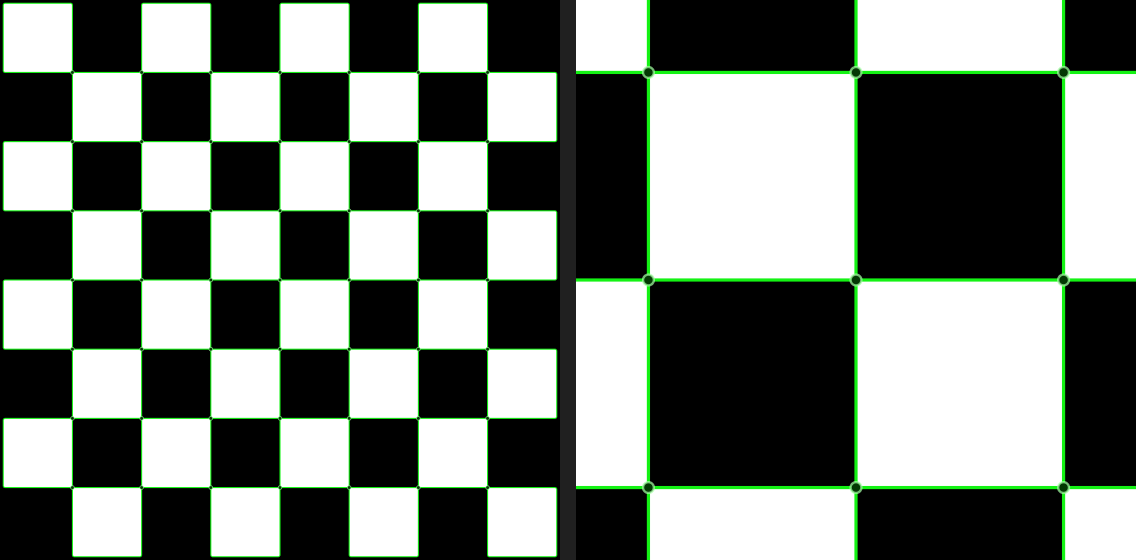
Left, the full canvas; right, a detail of the centre.
Write a WebGL 2 fragment shader that draws this pattern.

```glsl
#version 300 es
precision highp float;
// Black and white checkerboard with thin green outlines and small knots at the crossings.

#define CELLS 8.0
#define CELL_SIZE 0.12355
#define LINE_WIDTH 0.0019
#define CORNER_RADIUS 0.0035
#define KNOT_RADIUS 0.0032
#define KNOT_WIDTH 0.0014
#define BLACK vec3(0.0)
#define WHITE vec3(1.0)
#define GREEN vec3(0.08, 0.95, 0.08)
#define PALE_GREEN vec3(0.65, 1.0, 0.65)
#define DARK_GREEN vec3(0.01, 0.22, 0.01)

uniform vec2 u_resolution;
out vec4 fragColor;

float roundedSquare(vec2 p, float halfSize, float radius) {
    vec2 q = abs(p) - halfSize + radius;
    return length(max(q, 0.0)) + min(max(q.x, q.y), 0.0) - radius;
}

// Signed distance to the nearest white square, negative inside.
float whiteSquares(vec2 grid) {
    float nearest = 1.0;
    for (int y = -1; y <= 1; y++) {
        for (int x = -1; x <= 1; x++) {
            vec2 cell = floor(grid) + vec2(x, y);
            bool onBoard = all(greaterThanEqual(cell, vec2(0.0)))
                        && all(lessThan(cell, vec2(CELLS)));
            bool isWhite = mod(cell.x + cell.y, 2.0) > 0.5;
            if (onBoard && isWhite) {
                vec2 local = (grid - cell - 0.5) * CELL_SIZE;
                nearest = min(nearest, roundedSquare(local, 0.5 * CELL_SIZE, CORNER_RADIUS));
            }
        }
    }
    return nearest;
}

// Share of a pixel that lies inside a signed distance.
float coverage(float dist, float pixel) {
    return clamp(0.5 - dist / pixel, 0.0, 1.0);
}

void main() {
    float side = min(u_resolution.x, u_resolution.y);
    float pixel = 1.0 / side;
    vec2 grid = (gl_FragCoord.xy - 0.5 * u_resolution) / side / CELL_SIZE + 0.5 * CELLS;

    // Squares and their outlines
    float edge = whiteSquares(grid);
    vec3 color = mix(BLACK, GREEN, coverage(edge - 0.5 * LINE_WIDTH, pixel));
    color = mix(color, WHITE, coverage(edge + 0.5 * LINE_WIDTH, pixel));

    // Pale ring with a dark centre at each inner crossing
    vec2 crossing = clamp(floor(grid + 0.5), 1.0, CELLS - 1.0);
    float radius = length((grid - crossing) * CELL_SIZE);
    float ring = abs(radius - KNOT_RADIUS) - 0.5 * KNOT_WIDTH;
    color = mix(color, DARK_GREEN, coverage(radius - KNOT_RADIUS, pixel));
    color = mix(color, PALE_GREEN, 0.7 * coverage(ring, pixel));

    fragColor = vec4(color, 1.0);
}
```
